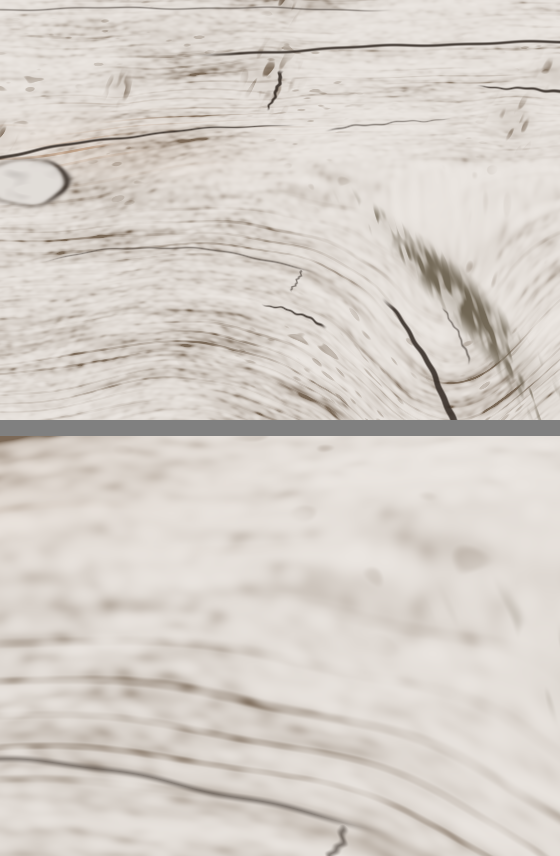
Top: the whole. Bottom: its middle third, enlarged.
Reproduce this texture procedurally as a Shadertoy shader.

```glsl
// Weathered, whitewashed plank: fine grain lines bent around knots,
// dark drying cracks and a ragged olive scar at the lower right.
// Grain is sparse cellular noise stretched along a warped height field.
#define PALE     vec3(0.928, 0.910, 0.892)
#define BROWN    vec3(0.550, 0.490, 0.430)
#define OLIVE    vec3(0.440, 0.400, 0.330)
#define CRACK    vec3(0.200, 0.165, 0.140)
#define RUST     vec3(0.760, 0.560, 0.400)
#define STAIN    0.120
#define CONTRAST 0.95
#define RINGS    250.0
#define SOFT     0.0028

// Small knots: centre and radius
const vec3 KNOTS[6] = vec3[6](
    vec3(0.645, 0.815, 0.060), vec3(0.285, 0.790, 0.032),
    vec3(1.225, 0.715, 0.050), vec3(1.325, 0.825, 0.042),
    vec3(0.010, 0.675, 0.026), vec3(0.680, 0.985, 0.030));

vec3 hash3(vec2 cell) {
    vec3 q = fract(cell.xyx * vec3(0.1031, 0.1030, 0.0973));
    q += dot(q, q.yxz + 33.33);
    return fract((q.xxy + q.yzz) * q.zyx);
}

// Smooth cellular noise: one signed bump per cell, zero on average
float bumps(vec2 p) {
    vec2 cell = floor(p);
    float sum = 0.0;
    for (int j = -1; j <= 1; j++)
    for (int i = -1; i <= 1; i++) {
        vec2 c = cell + vec2(i, j);
        vec3 h = hash3(c);
        vec2 d = p - c - h.xy;
        float k = max(0.0, 1.0 - dot(d, d));
        sum += (2.0 * h.z - 1.0) * k * k * k;
    }
    return sum;
}

float hill(vec2 p, vec2 centre, vec2 size) {
    vec2 q = (p - centre) / size;
    return exp(-dot(q, q));
}

// Position along (0..1) and beside a bowed line from a to b
vec2 alongLine(vec2 p, vec2 a, vec2 b, float bow) {
    float len = length(b - a);
    vec2 dir = (b - a) / len, q = p - a;
    float t = dot(q, dir) / len;
    return vec2(t, dir.x * q.y - dir.y * q.x - 4.0 * bow * t * (1.0 - t));
}

// Tapered crack, half width w0 at its start and w1 at its end
float crack(vec2 p, vec2 a, vec2 b, float bow, float w0, float w1) {
    vec2 s = alongLine(p, a, b, bow);
    float wobble = 0.0020 * sin(s.x * 17.0 + a.x * 9.0) + 0.0010 * sin(s.x * 41.0 + a.y * 20.0);
    float w = mix(w0, w1, clamp(s.x, 0.0, 1.0));
    float body = 1.0 - smoothstep(w - SOFT, w + SOFT, abs(s.y + wobble));
    return body * smoothstep(0.0, 0.12, s.x) * (1.0 - smoothstep(0.88, 1.0, s.x));
}

// Height across the grain; its level lines are the fibres
float grainHeight(vec2 p) {
    float low = 1.0 - smoothstep(0.08, 0.66, p.y);
    float swell = 0.06 * exp(-pow((p.x - 0.42) / 0.24, 2.0));
    float dip = 0.27 * exp(-pow((p.x - 1.08) / 0.26, 2.0));
    float v = p.y - low * (swell - dip) - 0.02 * p.x;
    v -= 0.07 * smoothstep(0.0, 0.55, p.x) * exp(-pow((p.y - 0.64) / 0.13, 2.0));
    for (int i = 0; i < 6; i++) {
        vec2 q = p - KNOTS[i].xy;
        v -= 0.6 * q.y * hill(q, vec2(0.0), KNOTS[i].zz * vec2(1.5, 1.0));
    }
    return v + 0.003 * sin(p.x * 9.0 + p.y * 14.0) + 0.002 * sin(p.x * 23.0 - p.y * 31.0);
}

void mainImage(out vec4 fragColor, in vec2 fragCoord) {
    vec2 p = fragCoord / iResolution.y;
    float v = grainHeight(p);

    // Layered grain, from broad stains to short fibres
    float tone = 0.95 * bumps(p * vec2(3.0, 8.0) + 5.0)
               + 0.85 * bumps(vec2(p.x * 3.5, v * 42.0))
               + 0.80 * bumps(vec2(p.x * 11.0, v * 105.0) + 31.0)
               + 0.70 * bumps(vec2(p.x * 55.0, v * 120.0) + 77.0);
    float ring = sin(v * RINGS + 3.0 * bumps(vec2(p.x * 2.0, v * 14.0)));
    float line = smoothstep(0.55, 1.0, ring) * smoothstep(-0.4, 0.5, bumps(vec2(p.x * 3.0, v * 25.0) + 13.0));
    tone += 0.9 * line + 0.15 - 0.45 * smoothstep(0.5, 1.0, p.x);
    tone += 0.7 * hill(p, vec2(0.27, 0.58), vec2(0.25, 0.10)) + 0.3 * hill(p, vec2(0.2, 0.2), vec2(0.45, 0.2));
    float stain = STAIN * exp(CONTRAST * tone);

    // Dark flecks lying along the grain
    float fleck = smoothstep(0.62, 0.95, bumps(vec2(p.x * 32.0, v * 75.0) + 50.0));
    stain += 0.35 * fleck * smoothstep(-0.1, 0.5, bumps(p * 6.0 + 9.0));

    // Scratchy knots
    for (int i = 0; i < 6; i++) {
        vec2 q = p - KNOTS[i].xy;
        float r = KNOTS[i].z;
        float near = hill(q, vec2(0.0), vec2(0.75, 0.9) * r);
        float scratch = bumps(vec2(q.x * 75.0 - q.y * 35.0, q.y * 28.0 + q.x * 8.0) + float(i) * 17.0);
        stain += near * (0.12 + 0.95 * smoothstep(0.1, 0.65, scratch));
    }
    vec3 color = mix(PALE, BROWN, min(stain, 1.2));
    float rust = hill(p, vec2(0.27, 0.64), vec2(0.28, 0.07));
    color = mix(color, RUST, rust * (0.08 + 0.45 * line));

    // Pale oval knot with a dark right rim
    vec2 o = (p - vec2(0.065, 0.565)) / vec2(0.095, 0.056);
    float e = length(o) + 0.08 * bumps(p * 22.0);
    color = mix(color, PALE - 0.045 - 0.10 * max(0.0, bumps(p * vec2(30.0, 50.0))), 1.0 - smoothstep(0.88, 1.0, e));
    float rim = exp(-pow((e - 1.0) / 0.09, 2.0));
    color = mix(color, CRACK, rim * (0.22 + 0.6 * smoothstep(0.2, 1.0, o.x)));

    // Ragged scar made of short leaning strokes
    vec2 s = alongLine(p, vec2(0.78, 0.56), vec2(1.34, -0.02), 0.040);
    float width = mix(0.035, 0.062, smoothstep(0.1, 0.5, s.x));
    float scar = (1.0 - smoothstep(0.25, 1.0, abs(s.y) / width)) * smoothstep(0.0, 0.2, s.x);
    float stroke = bumps(vec2(p.x * 100.0 + p.y * 30.0, p.y * 24.0)) + 0.6 * bumps(p * 17.0 + 3.0);
    float core = hill(s, vec2(0.52, 0.0), vec2(0.28, 0.2));
    color = mix(color, OLIVE, scar * (0.25 * core + 0.75 * smoothstep(-0.25, 0.65, stroke + 0.5 * core - 0.3)));

    // Drying cracks, bold ones first
    float dark = crack(p, vec2(0.45, 0.864), vec2(1.50, 0.900), 0.010, 0.0028, 0.0030);
    dark = max(dark, crack(p, vec2(-0.12, 0.600), vec2(0.72, 0.704), 0.022, 0.0042, 0.0005));
    dark = max(dark, crack(p, vec2(0.910, 0.295), vec2(1.090, -0.04), 0.020, 0.0035, 0.0085));
    dark = max(dark, crack(p, vec2(0.62, 0.275), vec2(0.78, 0.218), 0.010, 0.0010, 0.0030));
    dark = max(dark, crack(p, vec2(1.13, 0.793), vec2(1.42, 0.775), 0.003, 0.0010, 0.0045));
    dark = max(dark, crack(p, vec2(0.67, 0.835), vec2(0.635, 0.735), 0.006, 0.0050, 0.0020));
    float faint = crack(p, vec2(-0.1, 0.975), vec2(0.95, 0.975), 0.006, 0.0015, 0.0015);
    faint = max(faint, crack(p, vec2(0.09, 0.375), vec2(0.76, 0.345), 0.050, 0.0010, 0.0018));
    faint = max(faint, crack(p, vec2(0.77, 0.690), vec2(1.08, 0.716), 0.004, 0.0020, 0.0005));
    faint = max(faint, crack(p, vec2(1.05, 0.270), vec2(1.12, 0.130), 0.008, 0.0015, 0.0025));
    faint = max(faint, crack(p, vec2(0.72, 0.360), vec2(0.69, 0.305), 0.003, 0.0025, 0.0020));
    color = mix(color, CRACK, max(0.88 * dark, 0.55 * faint));

    fragColor = vec4(clamp(color, 0.0, 1.0), 1.0);
}
```
